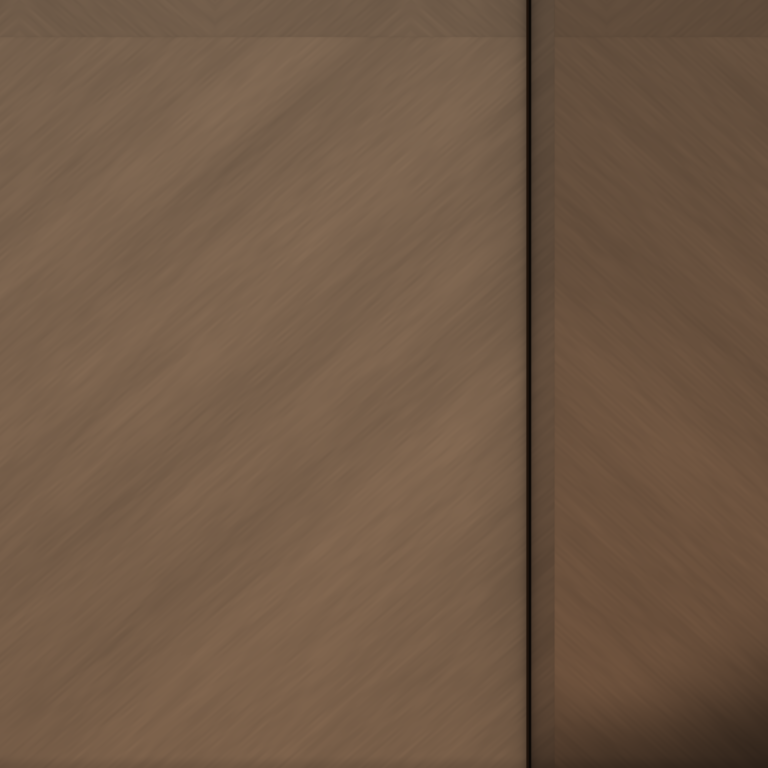
Give the GLSL for this texture, as a Shadertoy shader.

```glsl
// Draws two brown wood veneer panels with diagonal grain, a mitred top rail and a dark seam.

const float SEAM_X = 0.6885;
const float SEAM_HALF_WIDTH = 0.0031;
const float STILE_X = 0.722;
const float RAIL_Y = 0.952;
const float CHEVRON_PERIOD = 0.51;

float hash(vec2 p) {
    return fract(sin(dot(p, vec2(127.1, 311.7))) * 43758.5453);
}

float valueNoise(vec2 p) {
    vec2 cell = floor(p);
    vec2 f = fract(p);
    f = f * f * (3.0 - 2.0 * f);
    float low = mix(hash(cell), hash(cell + vec2(1.0, 0.0)), f.x);
    float high = mix(hash(cell + vec2(0.0, 1.0)), hash(cell + vec2(1.0)), f.x);
    return mix(low, high, f.y);
}

// Soft step about one pixel wide
float edge(float border, float x, float pixel) {
    return smoothstep(border - pixel, border + pixel, x);
}

// Signed brightness of fibres running along the given slope
float woodGrain(vec2 p, float slope, float seed) {
    vec2 along = normalize(vec2(1.0, slope));
    vec2 q = vec2(dot(p, along), dot(p, vec2(-along.y, along.x)));
    q += seed;
    float bands = valueNoise(q * vec2(1.3, 13.0)) - 0.5;
    float streaks = valueNoise(q * vec2(2.5, 38.0) + 7.0) - 0.5;
    float fibres = valueNoise(q * vec2(12.0, 130.0) + 19.0) - 0.5;
    float pores = valueNoise(q * vec2(34.0, 290.0) + 31.0) - 0.5;
    return 0.075 * bands + 0.04 * streaks + 0.035 * fibres + 0.045 * pores;
}

// Mirrored grain that forms chevrons along the rail
float chevronGrain(vec2 p) {
    float folded = abs(fract((p.x - 0.28) / CHEVRON_PERIOD + 0.5) - 0.5);
    return woodGrain(vec2(folded * CHEVRON_PERIOD, p.y), 0.87, 5.3);
}

vec3 leftTone(vec2 p) {
    vec3 tone = mix(vec3(0.478, 0.374, 0.287), vec3(0.468, 0.383, 0.306), p.y);
    float glow = exp(-dot(p - vec2(0.38, 0.55), p - vec2(0.38, 0.55)) * 5.0);
    tone *= 0.98 + 0.045 * glow;
    return tone * (1.0 - 0.07 * smoothstep(0.60, SEAM_X, p.x));
}

vec3 rightTone(vec2 p) {
    vec3 tone = mix(vec3(0.415, 0.307, 0.226), vec3(0.400, 0.318, 0.248), p.y);
    float glow = exp(-dot(p - vec2(0.83, 0.42), p - vec2(0.83, 0.42)) * 16.0);
    tone *= 0.98 + 0.07 * glow;
    // Shadow gathered in the lower right corner
    float corner = smoothstep(0.24, 0.0, p.y + 0.55 * (1.0 - p.x));
    tone *= 1.0 - 0.42 * corner;
    return tone * (1.0 - 0.16 * smoothstep(0.12, 0.0, p.y));
}

void mainImage(out vec4 fragColor, in vec2 fragCoord) {
    vec2 p = fragCoord / iResolution.xy;
    vec2 pixel = 1.0 / iResolution.xy;
    float onRight = edge(SEAM_X, p.x, pixel.x);
    float onInset = edge(STILE_X, p.x, pixel.x);
    float onRail = edge(RAIL_Y, p.y, pixel.y);

    // Panel grain: rising on the left and stile, falling on the inset
    float grain = mix(woodGrain(p, 0.87, 0.0), woodGrain(p, -0.90, 11.7), onInset);
    float railMask = onRail * (1.0 - onRight * (1.0 - onInset));
    grain = mix(grain, chevronGrain(p), railMask);

    // Base tones of the panels, stile and rail
    vec3 color = mix(leftTone(p), rightTone(p), onRight);
    float onStile = onRight * (1.0 - onInset);
    color = mix(color, color * vec3(0.90, 0.92, 0.94), onStile);
    color *= 1.0 - 0.05 * railMask;
    color *= 1.0 + grain * 1.15;

    // Thin joint lines below the rail and beside the stile
    float railJoint = exp(-abs(p.y - RAIL_Y) / 0.0015) * (1.0 - onStile);
    float stileJoint = exp(-abs(p.x - STILE_X) / 0.0015);
    color *= 1.0 - 0.045 * railJoint - 0.025 * stileJoint;

    // Soft shade at the bottom edge and around the seam
    color *= 1.0 - 0.10 * smoothstep(0.018, 0.0, p.y);
    float seamDistance = abs(p.x - SEAM_X);
    color *= 1.0 - 0.24 * exp(-max(seamDistance - SEAM_HALF_WIDTH, 0.0) / 0.006);

    // Dark gap
    float gap = 1.0 - edge(SEAM_HALF_WIDTH, seamDistance, pixel.x);
    vec3 gapColor = mix(vec3(0.12, 0.075, 0.045), vec3(0.045, 0.03, 0.02), onRight);
    color = mix(color, gapColor, gap);

    fragColor = vec4(color, 1.0);
}
```
